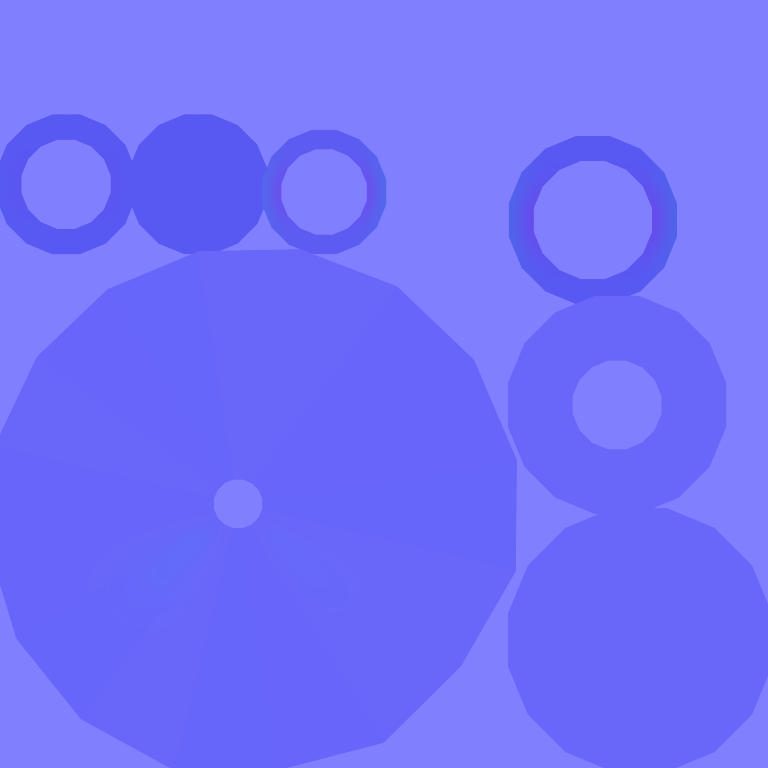
Write a Shadertoy shader that draws this texture map.

```glsl
const float TAU = 6.2831853;
const float SECTOR = TAU / 16.0;

// Regular 16-gon with flat sides on the axes
float sixteenGon(vec2 p, float apothem) {
    float a = mod(atan(p.y, p.x) + 0.5 * SECTOR, SECTOR) - 0.5 * SECTOR;
    return length(p) * cos(a) - apothem;
}

float ring(vec2 p, float outer, float inner) {
    return max(sixteenGon(p, outer), -sixteenGon(p, inner));
}

// Corner of the large off-centre cap, measured from its hub
vec2 capCorner(float k) {
    float a = 0.155 + k * SECTOR;
    float dent = step(11.5, k) * step(k, 14.5) * (0.0104 + 0.0039 * cos(0.5 * TAU * k));
    float r = 0.349 + 0.0208 * cos(a) - 0.013 * sin(a) - dent;
    return r * vec2(cos(a), sin(a));
}

float capDistance(vec2 p) {
    float d = -1.0;
    for (int i = 0; i < 16; i++) {
        vec2 a = capCorner(float(i));
        vec2 edge = capCorner(float(i + 1)) - a;
        d = max(d, dot(p - a, normalize(vec2(edge.y, -edge.x))));
    }
    return max(d, -sixteenGon(p, 0.0315));
}

float hash(float n) {
    return fract(sin(n * 91.7) * 4375.3);
}

// Purple inner and blue outer shading on the sides of a ring
vec3 sideTint(vec2 p, float outer, float inner) {
    float r = length(p);
    float side = pow(abs(p.x) / max(r, 0.001), 4.0);
    float t = smoothstep(inner, outer, r);
    return side * mix(vec3(0.055, -0.045, -0.02), vec3(-0.035, 0.045, -0.03), t);
}

// Faint spokes and two bluish lobes on the cap
vec3 capShade(vec2 p) {
    float a = atan(p.y, p.x);
    float r = length(p);
    float spoke = hash(floor((a - 0.155) / SECTOR) + 20.0) - 0.5;
    float lobes = exp(-pow((a + 2.4) / 0.25, 2.0)) + 0.5 * exp(-pow((a + 0.75) / 0.2, 2.0));
    lobes *= smoothstep(0.02, 0.08, r) * smoothstep(0.25, 0.09, r);
    return vec3(0.006, 0.006, 0.002) * spoke + vec3(-0.02, 0.022, 0.0) * lobes;
}

void paint(inout vec3 color, vec3 ink, float d, float pixel) {
    color = mix(color, ink, 1.0 - smoothstep(-0.5 * pixel, 0.5 * pixel, d));
}

void mainImage(out vec4 fragColor, in vec2 fragCoord) {
    vec2 uv = fragCoord / iResolution.xy;
    float pixel = 1.0 / min(iResolution.x, iResolution.y);
    vec3 flatBlue = vec3(0.5, 0.5, 1.0);
    vec3 midBlue = vec3(0.408, 0.402, 0.98);
    vec3 deepBlue = vec3(0.345, 0.345, 0.95);
    vec3 color = flatBlue;

    // Dark row at upper left
    vec2 p = uv - vec2(0.086, 0.760);
    paint(color, deepBlue + 0.25 * sideTint(p, 0.091, 0.058), ring(p, 0.091, 0.058), pixel);
    p = uv - vec2(0.258, 0.760);
    paint(color, deepBlue, sixteenGon(p, 0.091), pixel);
    p = uv - vec2(0.422, 0.750);
    paint(color, deepBlue + vec3(0.015, 0.015, 0.0) + sideTint(p, 0.081, 0.055),
          ring(p, 0.081, 0.0555), pixel);

    // Right column
    p = uv - vec2(0.772, 0.7135);
    paint(color, deepBlue + sideTint(p, 0.11, 0.077), ring(p, 0.1095, 0.077), pixel);
    p = uv - vec2(0.8035, 0.4727);
    paint(color, midBlue, ring(p, 0.1422, 0.0578), pixel);
    p = uv - vec2(0.8333, 0.1667);
    paint(color, midBlue, sixteenGon(p, 0.172), pixel);

    // Large cap around its hub
    p = uv - vec2(0.310, 0.344);
    paint(color, midBlue + capShade(p), capDistance(p), pixel);

    fragColor = vec4(color, 1.0);
}
```
